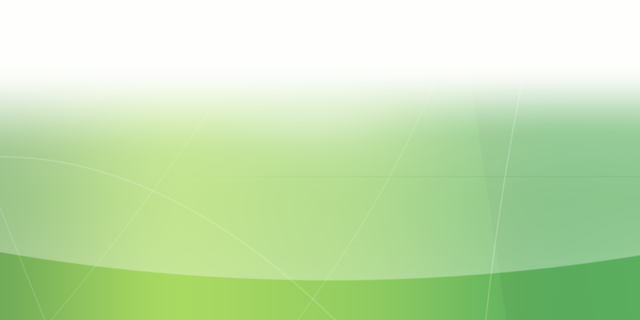
A Shadertoy shader for this background:

```glsl
const vec3 PAPER = vec3(0.995, 0.995, 0.99);
const vec3 MOSS = vec3(0.42, 0.65, 0.34);
const vec3 LIME = vec3(0.66, 0.85, 0.38);
const vec3 LEAF = vec3(0.59, 0.81, 0.38);
const vec3 EMERALD = vec3(0.36, 0.69, 0.37);

const float VEIL = 0.29;            // whiteness of the upper pane
const float RIM_VEIL = 0.06;        // extra whiteness along its lower rim
const float FADE_TOP = 0.80;        // height where the pane turns white
const float FADE_LEFT = 0.50;       // height where fading starts, left side
const float FADE_RIGHT = 0.555;     // and right side
const vec2 BOWL = vec2(1.03, 0.124); // lowest point of the pane
const float BOWL_BEND = 0.083;
const vec2 PUFF = vec2(1.0, 0.62);  // soft white cloud
const float PUFF_LIGHT = 0.16;
const float HAIR = 0.0014;          // half width of the fine strands
const float SEAM_Y = 0.448;

// Strands x = a + b*y + c*y*y, with opacity in w
const int STRANDS = 4;
const vec4 STRAND[STRANDS] = vec4[](
    vec4(1.518, 0.11, 0.056, 0.20),
    vec4(0.930, 0.74, -0.22, 0.12),
    vec4(0.160, 0.84, -0.13, 0.10),
    vec4(0.140, -0.40, 0.0, 0.13));

float hairline(float d, float pixel) {
    return 1.0 - smoothstep(HAIR - 0.5 * pixel, HAIR + pixel, abs(d));
}

vec3 meadow(float x) {
    vec3 c = mix(MOSS, LIME, smoothstep(-0.15, 0.58, x));
    c = mix(c, LEAF, smoothstep(0.55, 1.1, x));
    return mix(c, EMERALD, smoothstep(0.98, 1.8, x));
}

float strandLight(vec2 p, float pixel) {
    float light = 0.0;
    for (int i = 0; i < STRANDS; i++) {
        vec4 s = STRAND[i];
        float slope = s.y + 2.0 * s.z * p.y;
        float d = (p.x - s.x - s.y * p.y - s.z * p.y * p.y) / sqrt(1.0 + slope * slope);
        light += s.w * hairline(d, pixel);
    }
    // Falling arc from the left edge
    float fall = 0.465 * p.x;
    float arc = (p.y - 0.51 + fall * p.x) / sqrt(1.0 + 4.0 * fall * fall);
    return light + 0.17 * hairline(arc, pixel);
}

void mainImage(out vec4 fragColor, in vec2 fragCoord) {
    // Height spans 0..1; width is normalised to 0..2
    vec2 p = fragCoord / iResolution.xy * vec2(2.0, 1.0);
    float pixel = 1.0 / iResolution.y;

    // Green ground with a slanted, slightly darker fold
    vec3 color = meadow(p.x);
    float foldX = p.x - 1.583 + 0.15 * p.y;
    float fold = smoothstep(-pixel, pixel, foldX) * exp(-3.0 * max(foldX, 0.0));
    color *= 1.0 - 0.045 * fold;

    // Translucent pane above the bowl-shaped rim
    float dx = p.x - BOWL.x;
    float rim = p.y - BOWL.y - BOWL_BEND * dx * dx;
    float pane = smoothstep(-pixel, pixel, rim);
    float veil = VEIL + RIM_VEIL * exp(-max(rim, 0.0) * 9.0);
    veil += 0.07 * smoothstep(0.35, 0.6, p.y);

    // Cloud and fade into white
    vec2 q = (p - PUFF) / vec2(0.28, 0.10);
    veil += PUFF_LIGHT * exp(-dot(q, q));
    float start = mix(FADE_LEFT, FADE_RIGHT, smoothstep(0.2, 1.6, p.x));
    veil = mix(veil, 1.0, smoothstep(start, FADE_TOP, p.y));
    color = mix(color, PAPER, pane * veil);

    // Fine strands and the level seam
    color = mix(color, PAPER, strandLight(p, pixel));
    float seam = hairline(p.y - SEAM_Y, pixel) * smoothstep(0.2, 1.5, p.x);
    color *= 1.0 - 0.035 * seam;

    fragColor = vec4(color, 1.0);
}
```
